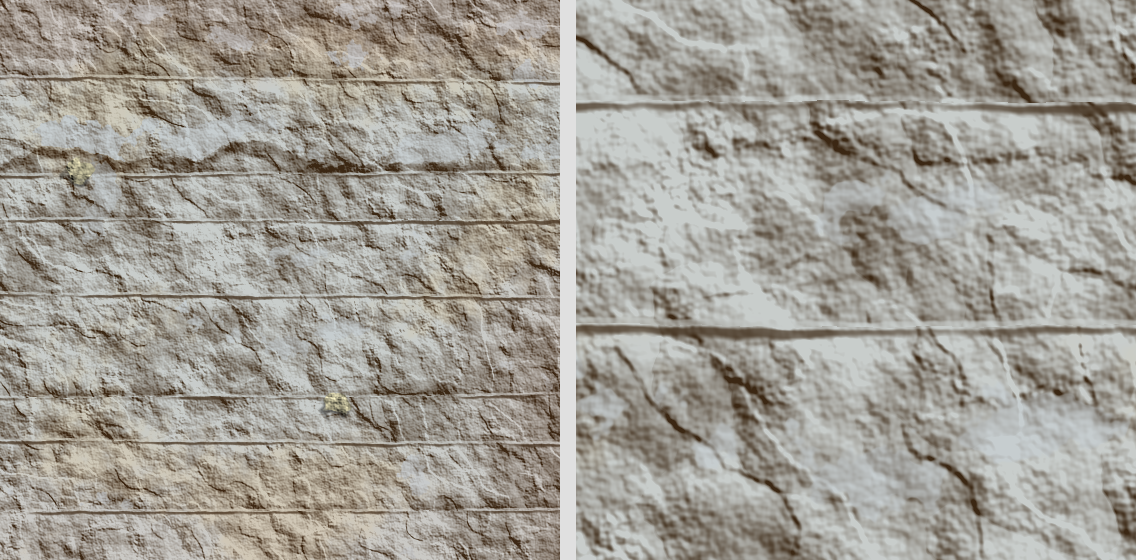
Left, the full canvas; right, a detail of the centre.
This texture is drawn by a Shadertoy shader. Its source:

```glsl
// Rough split-face stone wall: eight uneven courses, thin mortar joints, pale chipped patches.

vec2 gradientAt(ivec2 cell) {
    uvec2 u = uvec2(cell + 4096);
    uint h = u.x * 1664525u + 1013904223u;
    h = (h ^ (h >> 16) ^ (u.y * 374761393u)) * 2246822519u;
    h = (h ^ (h >> 13)) * 3266489917u;
    h = (h ^ (h >> 15)) * 668265263u;
    float angle = float(h >> 16) / 65536.0 * 6.2832;
    return vec2(cos(angle), sin(angle));
}

float noise(vec2 p) {
    ivec2 i = ivec2(floor(p));
    vec2 f = fract(p);
    vec2 w = f * f * f * (f * (f * 6.0 - 15.0) + 10.0);
    vec2 e = vec2(0, 1);
    float a = dot(gradientAt(i), f);
    float b = dot(gradientAt(i + ivec2(1, 0)), f - e.yx);
    float c = dot(gradientAt(i + ivec2(0, 1)), f - e.xy);
    float d = dot(gradientAt(i + ivec2(1, 1)), f - e.yy);
    return mix(mix(a, b, w.x), mix(c, d, w.x), w.y);
}

float fbm(vec2 p, int octaves) {
    float sum = 0.0, amp = 0.5;
    for (int i = 0; i < octaves; i++) {
        sum += amp * noise(p);
        p = mat2(1.6, 1.2, -1.2, 1.6) * p + 7.3;
        amp *= 0.56;
    }
    return sum;
}

// Rough grain with creases and sharp chips that lean down to the right
float relief(vec2 p) {
    vec2 q = vec2(dot(p, vec2(4.5, -4.5)), dot(p, vec2(6.5, 6.5)));
    float rough = fbm(p * 7.5, 6);
    float ledge = noise(q * 0.9 + 12.0) + 0.5 * rough;
    float chip = noise(q * 2.4 + 40.0) + 0.5 * rough;
    return rough + 0.35 * abs(noise(q * 1.7 + 0.5 * rough + 63.0))
         + 0.11 * smoothstep(0.06, 0.15, ledge) + 0.07 * smoothstep(0.08, 0.18, chip);
}

// Height of joint i at x, counted from the top
float jointHeight(int i, float x) {
    float heights[7] = float[](0.859, 0.690, 0.607, 0.473, 0.293, 0.211, 0.088);
    float id = float(i);
    return heights[i] + (x - 0.5) * 0.008 * sin(id * 2.4 - 1.7)
         + 0.004 * noise(vec2(x * 5.0, id * 3.0 + 0.5)) + 0.002 * noise(vec2(x * 34.0, id + 0.3));
}

void mainImage(out vec4 fragColor, in vec2 fragCoord) {
    vec2 p = fragCoord / iResolution.xy;
    float grain = fbm(p * 28.0 + 5.0, 4);
    float blotch = fbm(p * vec2(4.0, 5.0) + 80.0, 4);

    // Each course is a separate stone; light comes from the upper right
    float course = 0.0;
    for (int i = 0; i < 7; i++) course += step(p.y, jointHeight(i, p.x));
    vec2 s = p + course * vec2(3.7, 1.9);
    float slope = (relief(s) - relief(s + 0.0017 * vec2(0.6, 0.8))) / 0.0017;
    float shade = 0.021 * slope * (slope < 0.0 ? 1.3 : 0.85);
    float hollow = fbm(vec2(s.x - s.y, (s.x + s.y) * 1.5) * 7.0 + 17.0, 3);

    // Broad staining: darker top course and lower right corner
    float top = smoothstep(0.84, 0.96, p.y + 0.15 * blotch);
    float corner = smoothstep(0.7, 1.05, p.x) * smoothstep(0.75, 0.3, p.y);
    float tone = 0.77 + 0.45 * blotch + 0.4 * hollow + 0.15 * grain - 0.19 * top - 0.25 * corner;

    // Scalloped overhang in the second course
    float lip = 0.705 + 0.09 * abs(noise(vec2(p.x * 6.0 + 0.4, 3.5))) + 0.025 * grain;
    float above = p.y - lip;
    float face = smoothstep(0.0, 0.006, above) * smoothstep(0.09, 0.03, above);
    float under = smoothstep(0.003, -0.002, above) * smoothstep(-0.035, -0.004, above);
    under *= smoothstep(0.95, 0.65, p.x);

    // Smooth pale flakes: along the overhang and at a few scattered spots
    vec2 spots[6] = vec2[](vec2(0.42, 0.93), vec2(0.64, 0.9), vec2(0.94, 0.955),
                           vec2(0.53, 0.54), vec2(0.51, 0.385), vec2(0.6, 0.415));
    float flake = 0.33 * face + noise(p * vec2(7.0, 9.0) + vec2(2.3, 4.7)) - 0.36;
    for (int i = 0; i < 6; i++)
        flake = max(flake, 0.22 - 7.0 * length((p - spots[i]) * vec2(0.65, 1.3)));
    float flakeMask = smoothstep(0.0, 0.05, flake + 0.5 * grain - 0.04);
    tone = mix(tone + shade, 0.9 + 0.4 * shade + 0.2 * grain, 0.8 * flakeMask);
    tone += 0.05 * face - 0.4 * under;

    // Mortar joints: pale bead, ragged shadow below, rounded stone above
    float bead = 0.0, gap = 0.0;
    for (int i = 0; i < 7; i++) {
        float id = float(i);
        float d = p.y - jointHeight(i, p.x) - 0.003 * grain;
        float wear = noise(vec2(p.x * 8.0 + id * 5.0, id + 0.5)) + 0.4 * noise(vec2(p.x * 30.0, id + 9.5));
        float deep = i == 2 ? smoothstep(0.4, 0.75, p.x) : 0.0;
        float depth = 0.003 + 0.004 * wear + 0.003 * deep;
        bead = max(bead, smoothstep(0.0034, 0.0012, abs(d - 0.001)) * smoothstep(-0.5, 0.0, wear) * (1.0 - 0.8 * deep));
        gap = max(gap, smoothstep(-0.0005, -0.0028, d) * smoothstep(-depth - 0.004, -depth, d)
                     * clamp(0.65 + 1.5 * wear + deep, 0.2, 1.0));
        float belly = smoothstep(0.001, 0.004, d) * smoothstep(0.024 + 0.04 * grain, 0.004, d);
        tone -= belly * (0.17 - 0.3 * wear);
        tone += 0.08 * smoothstep(-0.004, -0.009, d) * smoothstep(-0.03, -0.01, d);
    }
    tone = mix(tone, 0.95 + 0.3 * shade, 0.85 * bead);
    tone = mix(tone, 0.0, 0.8 * gap);

    // Brown shadow to cool pale stone, tinted ochre, pink and grey
    vec3 color = mix(vec3(0.30, 0.235, 0.165), vec3(0.76, 0.775, 0.765), clamp(tone, -0.15, 1.05));
    float hue = noise(p * vec2(3.0, 4.0) + 60.0) + 0.5 * grain;
    color *= mix(vec3(1.0), vec3(1.03, 0.99, 0.92), smoothstep(0.0, 0.45, hue) * (1.0 - flakeMask));
    color *= mix(vec3(1.0), vec3(1.02, 0.97, 0.955), max(top, max(corner, smoothstep(0.35, 0.0, p.y) * 0.6)));
    color = mix(color, color * vec3(0.99, 1.0, 1.02), flakeMask);

    // Two lumps of squeezed-out mortar
    for (int i = 0; i < 2; i++) {
        vec2 q = p - (i == 0 ? vec2(0.147, 0.696) : vec2(0.605, 0.281));
        float rim = 0.021 + 0.02 * noise(q * 50.0 + float(i) * 9.0 + 0.5) + 0.015 * grain;
        float r = length(q * vec2(0.85, 1.0)) - rim;
        float shadow = length((q + vec2(0.004, 0.007)) * vec2(0.85, 1.0)) - rim;
        color *= 1.0 - 0.45 * smoothstep(0.005, -0.004, shadow);
        float fold = 0.92 + 5.0 * q.y + 0.9 * shade + 0.4 * noise(q * 90.0 + 3.0);
        color = mix(color, vec3(0.69, 0.67, 0.55) * fold, smoothstep(0.002, -0.002, r));
    }
    fragColor = vec4(clamp(color, 0.0, 1.0), 1.0);
}
```
